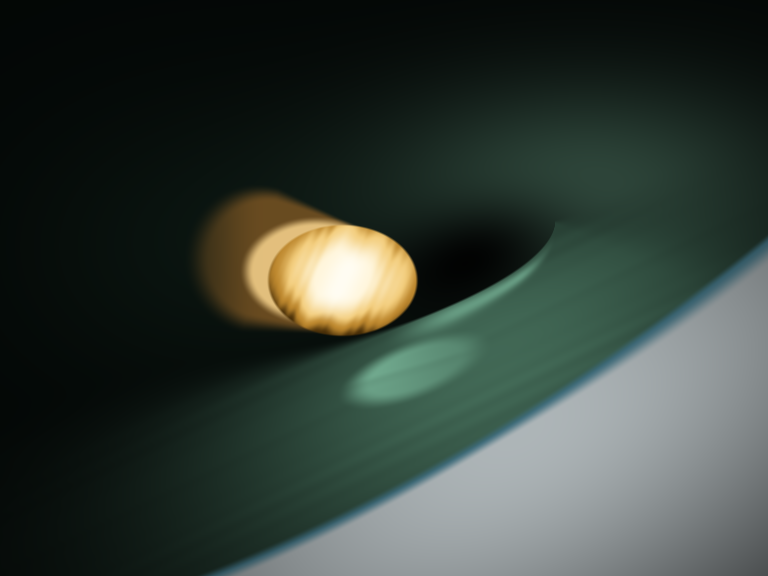
A Shadertoy shader for this background:

```glsl
// Glowing golden pebble with a blurred trail above a curved green ridge and a pale rim.

const vec3 CREAM = vec3(1.0, 0.96, 0.85);
const vec3 GOLD = vec3(0.74, 0.53, 0.18);
const vec3 UMBER = vec3(0.28, 0.18, 0.03);
const vec3 TAN = vec3(0.44, 0.31, 0.13);
const vec3 MINT = vec3(0.46, 0.69, 0.58);
const vec3 MOSS = vec3(0.25, 0.39, 0.32);
const vec3 NIGHT = vec3(0.012, 0.025, 0.020);
const vec3 PEARL = vec3(0.68, 0.71, 0.72);
const vec3 RIM_BLUE = vec3(0.24, 0.42, 0.48);
const vec2 RIDGE_TIP = vec2(0.964, 0.615);

float hash(float n) {
    return fract(sin(n * 91.7) * 4375.5);
}

float noise(float x) {
    float cell = floor(x);
    return mix(hash(cell), hash(cell + 1.0), smoothstep(0.0, 1.0, x - cell));
}

vec2 rotate(vec2 p, float angle) {
    float c = cos(angle), s = sin(angle);
    return vec2(c * p.x + s * p.y, c * p.y - s * p.x);
}

float glow(vec2 p, vec2 center, vec2 size, float angle) {
    vec2 q = rotate(p - center, angle) / size;
    return exp(-dot(q, q));
}

// Capsule whose radius changes from ra at a to rb at b
float taperedCapsule(vec2 p, vec2 a, vec2 b, float ra, float rb) {
    vec2 axis = b - a;
    float t = clamp(dot(p - a, axis) / dot(axis, axis), 0.0, 1.0);
    return length(p - a - axis * t) - mix(ra, rb, t);
}

float ridgeHeight(float x) {
    return RIDGE_TIP.y - 0.372 * pow(max(RIDGE_TIP.x - x, 0.0), 0.55);
}

float rimHeight(float x) {
    return -0.1155 + 0.238 * x + 0.215 * x * x;
}

// Dark upper space: broad glow around the tip and a hollow beside it
vec3 upperSpace(vec2 p) {
    float tipGlow = glow(p, vec2(1.02, 0.68), vec2(0.36, 0.18), 0.0);
    float hollow = glow(p, vec2(0.81, 0.545), vec2(0.15, 0.085), 0.35);
    float haze = glow(p, vec2(0.38, 0.57), vec2(0.36, 0.26), 0.0);
    vec3 light = vec3(0.17, 0.25, 0.21) * tipGlow + vec3(0.025, 0.05, 0.038) * haze;
    return (NIGHT + light) * (1.0 - 0.93 * hollow);
}

// Green slope with a bright crest and a soft reflection
vec3 slope(vec2 p, float depth) {
    vec3 color = NIGHT + MOSS * glow(p, vec2(0.86, 0.37), vec2(0.55, 0.25), 0.49);
    float grain = noise(rotate(p, 0.45).y * 70.0) - 0.5;
    color *= 1.0 + 0.06 * grain;

    float along = smoothstep(0.66, 0.80, p.x) * smoothstep(0.966, 0.90, p.x);
    float width = mix(0.019, 0.010, smoothstep(0.72, 0.95, p.x));
    float crest = exp(-pow((depth - 0.016) / width, 2.0));
    color = mix(color, MINT, 0.75 * crest * along);

    vec2 q = rotate(p - vec2(0.72, 0.358), 0.37) / vec2(0.132, 0.047);
    float patchMask = smoothstep(1.1, 0.62, length(q));
    float fade = mix(0.9, 0.42, smoothstep(-0.7, 0.9, q.x));
    fade *= 0.85 + 0.25 * noise(q.y * 4.0 + q.x);
    return mix(color, MINT, patchMask * fade);
}

// Pale surface below the lower arc, edged in blue
vec3 addPaleRim(vec3 color, vec2 p) {
    float depth = rimHeight(p.x) - p.y;
    float light = glow(p, vec2(0.9, 0.25), vec2(0.9, 0.49), 0.49);
    float blue = smoothstep(-0.012, 0.006, depth);
    float softness = mix(0.022, 0.045, smoothstep(0.8, 1.33, p.x));
    color = mix(color, RIM_BLUE * (0.4 + 0.6 * light), blue);
    return mix(color, PEARL * light, smoothstep(0.0, softness, depth));
}

// Wide tan blur with a brighter crescent inside it
vec3 addTrail(vec3 color, vec2 p) {
    float d = taperedCapsule(p, vec2(0.453, 0.550), vec2(0.592, 0.515), 0.122, 0.096);
    float softness = mix(0.035, 0.008, smoothstep(0.33, 0.60, p.x));
    float body = smoothstep(softness * 0.4, -softness, d);
    body *= mix(0.45, 1.0, smoothstep(0.32, 0.46, p.x));
    color = mix(color, TAN, body * 0.92);
    float inner = length((p - vec2(0.549, 0.529)) / vec2(0.126, 0.091));
    return mix(color, vec3(0.93, 0.79, 0.52), 0.92 * smoothstep(1.06, 0.86, inner));
}

// Rounded pebble with leaning bands of light
vec3 addPebble(vec3 color, vec2 p) {
    vec2 q = (p - vec2(0.595, 0.513)) / vec2(0.129, 0.096);
    float radius = length(q);
    float lean = q.x - 0.33 * q.y;
    float bands = noise(lean * 4.0 + 7.0) + 0.4 * noise(lean * 13.0);
    float shade = radius - 0.16 * q.y + 0.16 * (bands - 0.7);
    vec3 body = mix(CREAM, vec3(0.95, 0.80, 0.48), smoothstep(0.3, 0.82, shade));
    body = mix(body, GOLD, smoothstep(0.72, 0.98, shade));
    body = mix(body, UMBER, smoothstep(0.94, 1.2, shade));
    float core = exp(-lean * lean * 14.0) * smoothstep(0.85, 0.2, radius);
    body = mix(body, vec3(1.0, 0.99, 0.95), core);
    return mix(color, body, smoothstep(1.025, 0.975, radius));
}

void mainImage(out vec4 fragColor, in vec2 fragCoord) {
    vec2 p = fragCoord / iResolution.y;
    float depth = ridgeHeight(p.x) - p.y;
    float beyondTip = max(p.x - RIDGE_TIP.x, 0.0);
    float softness = 0.003 + 0.07 * smoothstep(0.75, 0.1, p.x) + 0.5 * beyondTip;
    vec3 color = mix(upperSpace(p), slope(p, depth), smoothstep(-softness, softness, depth));
    color = addPaleRim(color, p);
    color = addTrail(color, p);
    color = addPebble(color, p);
    fragColor = vec4(clamp(color, 0.0, 1.0), 1.0);
}
```
